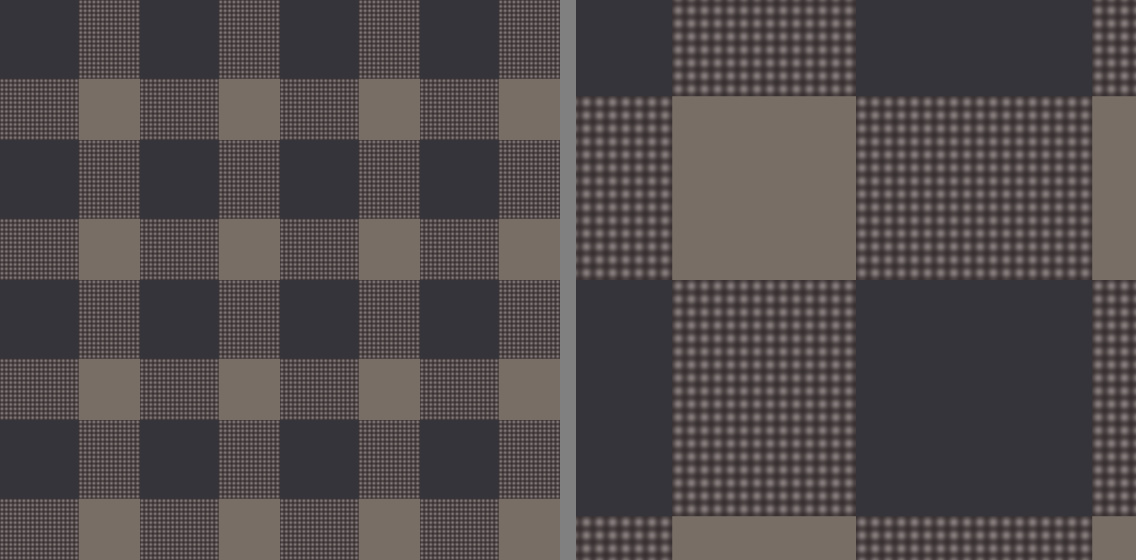
Left: the whole. Right: its middle third, enlarged.
Give the GLSL for this pattern, as a Shadertoy shader.

```glsl
// Two-tone gingham check: wide dark bands cross narrower light ones.
// Where the two meet, a square grid of soft woven dots blends them;
// bands and dots share one thread count, so whole dots fill each block.

#define REPEATS 4.0
#define THREADS_PER_REPEAT 32.0
#define DARK_SHARE 0.5625
#define DOT_SPREAD 0.5
#define DOT_OFFSET vec2(0.04, 0.04)
#define DARK_COLOR vec3(0.208, 0.203, 0.228)
#define LIGHT_COLOR vec3(0.470, 0.433, 0.397)
#define WEAVE_SHADOW vec3(0.220, 0.190, 0.190)
#define WEAVE_DOT vec3(0.525, 0.485, 0.488)

const float TAU = 6.2831853;

// Coverage of the light bands on each axis, smoothed over one pixel.
vec2 lightBands(vec2 p, float pixel) {
    float halfWidth = 0.5 * (1.0 - DARK_SHARE);
    float center = 1.0 - halfWidth;
    vec2 fromCenter = abs(fract(p - center + 0.5) - 0.5);
    return clamp((halfWidth - fromCenter) / pixel + 0.5, 0.0, 1.0);
}

// Round dots joined by faint threads, fading to their mean when too fine.
vec3 wovenDots(vec2 p, float pixel) {
    vec2 wave = 0.5 - 0.5 * cos(TAU * (p + DOT_OFFSET));
    float knot = wave.x * wave.y;
    float thread = 0.5 * (wave.x + wave.y);
    float height = mix(knot, thread, DOT_SPREAD);
    float average = mix(0.25, 0.5, DOT_SPREAD);
    height = mix(height, average, smoothstep(0.35, 0.7, pixel));
    return mix(WEAVE_SHADOW, WEAVE_DOT, height);
}

void mainImage(out vec4 fragColor, in vec2 fragCoord) {
    // Repeat units, counted from the upper left corner
    vec2 uv = fragCoord / iResolution.y;
    vec2 p = REPEATS * vec2(uv.x, 1.0 - uv.y);
    float pixel = REPEATS / iResolution.y;

    // Dark where two dark bands cross, light where two light ones do
    vec2 band = lightBands(p, pixel);
    vec3 weave = wovenDots(p * THREADS_PER_REPEAT, pixel * THREADS_PER_REPEAT);
    vec3 darkRow = mix(DARK_COLOR, weave, band.x);
    vec3 lightRow = mix(weave, LIGHT_COLOR, band.x);
    fragColor = vec4(mix(darkRow, lightRow, band.y), 1.0);
}
```
